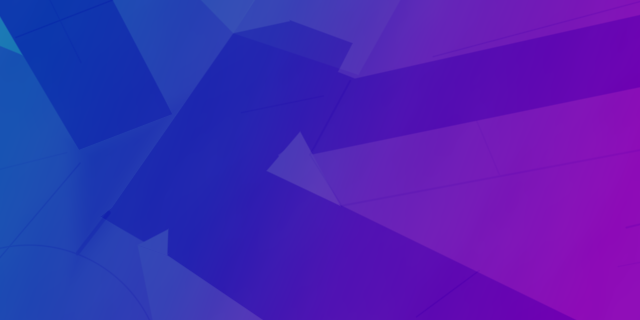
A WebGL 1 fragment shader for this background:

```glsl
precision highp float;
// Abstract backdrop: a teal to magenta gradient crossed by broad dark folded bands.
// Bands and pale facets are convex polygons built from half planes; thin creases,
// one arc and stretched value noise add the fine detail.
uniform vec2 u_resolution;

const vec3 TEAL = vec3(0.09, 0.32, 0.70);
const vec3 BLUE = vec3(0.20, 0.22, 0.71);
const vec3 VIOLET = vec3(0.39, 0.14, 0.72);
const vec3 MAGENTA = vec3(0.56, 0.05, 0.72);
const vec3 AQUA = vec3(0.10, 0.47, 0.71);

// Signed distance to the line a-b, positive on its left
float side(vec2 p, vec2 a, vec2 b) {
  vec2 d = normalize(b - a);
  return d.x * (p.y - a.y) - d.y * (p.x - a.x);
}

// Coverage of convex shapes with counterclockwise corners
float triangle(vec2 p, vec2 a, vec2 b, vec2 c, float soft) {
  float d = min(side(p, a, b), min(side(p, b, c), side(p, c, a)));
  return smoothstep(-soft, soft, d);
}

float quad(vec2 p, vec2 a, vec2 b, vec2 c, vec2 d, float soft) {
  float near = min(side(p, a, b), side(p, b, c));
  return smoothstep(-soft, soft, min(near, min(side(p, c, d), side(p, d, a))));
}

float crease(vec2 p, vec2 a, vec2 b, float width, float soft) {
  vec2 d = b - a;
  float along = clamp(dot(p - a, d) / dot(d, d), 0.0, 1.0);
  return 1.0 - smoothstep(width - soft, width + soft, length(p - a - d * along));
}

float hash(vec2 p) {
  return fract(sin(dot(p, vec2(127.1, 311.7))) * 43758.5);
}

float noise(vec2 p) {
  vec2 i = floor(p);
  vec2 f = fract(p);
  f = f * f * (3.0 - 2.0 * f);
  vec2 e = vec2(1.0, 0.0);
  return mix(mix(hash(i), hash(i + e), f.x),
             mix(hash(i + e.yx), hash(i + e.xx), f.x), f.y);
}

// Cloudy streaks that lean to the right
float streaks(vec2 p) {
  vec2 q = vec2(p.x * 0.85 - p.y * 0.5, p.x * 0.5 + p.y * 0.85) * vec2(6.0, 2.5);
  float sum = 0.0;
  float gain = 0.5;
  for (int i = 0; i < 4; i++) {
    sum += gain * noise(q);
    q = q * 2.0 + 7.3;
    gain *= 0.5;
  }
  return sum - 0.47;
}

vec3 gradient(float t) {
  vec3 c = mix(TEAL, BLUE, clamp(t / 0.35, 0.0, 1.0));
  c = mix(c, VIOLET, clamp((t - 0.35) / 0.25, 0.0, 1.0));
  return mix(c, MAGENTA, clamp((t - 0.6) / 0.4, 0.0, 1.0));
}

// Union of the dark folds
float folds(vec2 p, float s) {
  float m = quad(p, vec2(-0.06, 1.05), vec2(0.247, 0.531), vec2(0.539, 0.643), vec2(0.326, 1.05), s);
  m = max(m, quad(p, vec2(0.911, 0.935), vec2(0.729, 0.896), vec2(0.326, 0.318), vec2(0.859, 0.44), s));
  m = max(m, quad(p, vec2(1.102, 0.865), vec2(0.906, 0.937), vec2(0.755, 0.44), vec2(0.951, 0.57), s));
  m = max(m, quad(p, vec2(0.781, 0.688), vec2(0.313, 0.323), vec2(0.521, 0.203), vec2(0.911, 0.435), s));
  m = max(m, quad(p, vec2(0.755, 0.51), vec2(0.521, 0.203), vec2(0.859, -0.026), vec2(1.854, -0.026), s));
  m = max(m, quad(p, vec2(1.102, 0.753), vec2(0.969, 0.516), vec2(2.057, 0.739), vec2(2.057, 0.966), s));
  m = max(m, quad(p, vec2(1.047, 0.779), vec2(0.911, 0.557), vec2(0.969, 0.516), vec2(1.146, 0.74), s));
  float fade = quad(p, vec2(0.55, 0.66), vec2(0.24, 0.54), vec2(0.25, 0.21), vec2(0.36, 0.34), 0.06);
  return max(m, 0.6 * fade);
}

// Thin creases and the arc at the lower left
float creases(vec2 p, float s) {
  float m = crease(p, vec2(0.34, 0.335), vec2(0.242, 0.208), 0.006, s);
  m = max(m, crease(p, vec2(0.25, 0.49), vec2(0.0, 0.195), 0.002, s));
  m = max(m, crease(p, vec2(0.05, 0.883), vec2(0.352, 1.0), 0.002, s));
  m = max(m, 0.5 * crease(p, vec2(0.156, 1.0), vec2(0.253, 0.805), 0.002, s));
  m = max(m, 0.5 * crease(p, vec2(0.0, 0.471), vec2(0.208, 0.523), 0.002, s));
  m = max(m, 0.6 * crease(p, vec2(0.755, 0.648), vec2(1.01, 0.7), 0.002, s));
  m = max(m, 0.7 * crease(p, vec2(1.094, 0.747), vec2(0.969, 0.516), 0.003, s));
  m = max(m, 0.7 * crease(p, vec2(0.969, 0.516), vec2(1.068, 0.357), 0.002, s));
  m = max(m, 0.7 * crease(p, vec2(1.068, 0.357), vec2(2.0, 0.531), 0.003, s));
  m = max(m, 0.5 * crease(p, vec2(1.49, 0.622), vec2(1.563, 0.448), 0.002, s));
  m = max(m, crease(p, vec2(1.302, 0.01), vec2(1.497, 0.154), 0.002, s));
  m = max(m, crease(p, vec2(1.354, 0.823), vec2(2.0, 0.995), 0.002, s));
  m = max(m, crease(p, vec2(1.958, 0.289), vec2(2.0, 0.299), 0.003, s));
  m = max(m, 0.6 * crease(p, vec2(1.932, 0.167), vec2(2.0, 0.18), 0.002, s));
  float arc = abs(length(p - vec2(0.091, -0.185)) - 0.419);
  return max(m, 1.0 - smoothstep(0.002 - s, 0.002 + s, arc));
}

void main() {
  vec2 p = gl_FragCoord.xy / u_resolution * vec2(2.0, 1.0);
  float s = 1.0 / u_resolution.y;
  float t = clamp(p.x * 0.5 + 0.2 * (0.5 - p.y), 0.0, 1.0);
  vec3 shade = mix(vec3(0.04, 0.10, 0.02), vec3(0.11, 0.05, 0.02), t);
  vec3 glow = vec3(0.03, 0.06, 0.005);
  vec3 color = gradient(t);

  // Pale facets behind the folds
  color += glow * triangle(p, vec2(0.607, 1.021), vec2(0.729, 0.896), vec2(0.81, 1.021), s);
  color += 0.6 * glow * quad(p, vec2(0.807, 1.021), vec2(0.729, 0.896), vec2(1.12, 0.766), vec2(1.263, 1.021), s);
  color = mix(color, AQUA, triangle(p, vec2(-0.021, 0.984), vec2(-0.021, 0.865), vec2(0.07, 0.828), s));

  // Pale facets in front, cut out of the folds
  float heart = triangle(p, vec2(0.938, 0.589), vec2(0.833, 0.466), vec2(1.063, 0.357), s);
  float foot = triangle(p, vec2(0.526, 0.284), vec2(0.43, 0.234), vec2(0.523, 0.2), s);
  foot = max(foot, quad(p, vec2(0.521, 0.203), vec2(0.43, 0.234), vec2(0.482, -0.026), vec2(0.859, -0.026), s));
  float front = max(heart, foot);
  color += 0.6 * glow * front - shade * folds(p, s) * (1.0 - front);

  color -= 0.45 * shade * creases(p, s);
  color += vec3(0.03, 0.04, 0.01) * streaks(p);
  gl_FragColor = vec4(clamp(color, 0.0, 1.0), 1.0);
}
```
